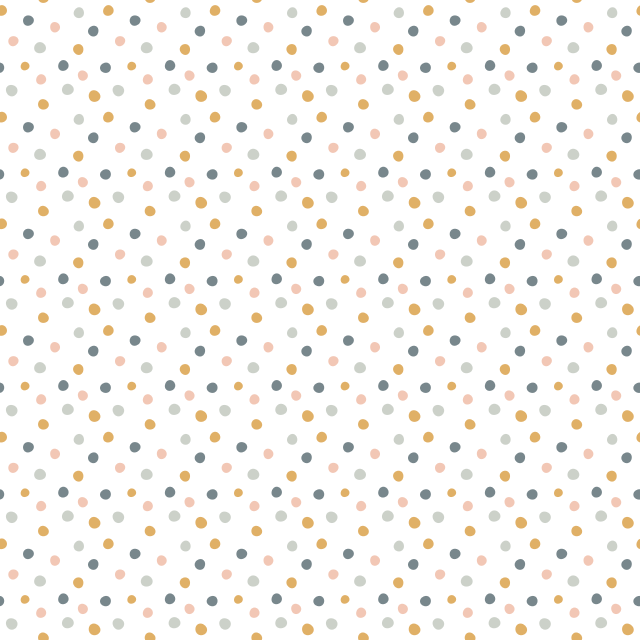
Reproduce this pattern procedurally as a Shadertoy shader.

```glsl
// Six by six repeats of hand-cut confetti dots in ochre, grey, slate and pink on white.

// Sine-free hash: two values in 0..1 for each dot index
vec2 hash21(float n) {
    vec3 q = fract(n * vec3(0.1031, 0.1030, 0.0973));
    q += dot(q, q.yzx + 33.33);
    return fract((q.xx + q.yz) * q.zy);
}

// Centre of dot i: descending diagonal runs of three, each run starting further left
vec2 dotCentre(int i) {
    float run = float(i / 3), k = float(i % 3);
    vec2 c = vec2(30.0 - 27.0 * run + 48.0 * k,
                  -22.0 + run * (43.0 - 2.0 * run) + k * (21.0 - 3.0 * k));
    // Loosen the order: some dots sag, and the last runs slip left
    if (i % 4 == 2 && i != 6) c += vec2(i == 10 ? 1.0 : 16.0, 15.0);
    if (i > 12) c.x -= 13.0;
    return c;
}

// Signed distance to a slightly lopsided disc
float blob(vec2 d, float radius, vec2 seed) {
    float angle = atan(d.y, d.x + 1e-4);
    vec2 phase = 6.2832 * seed;
    float wobble = 0.03 * cos(2.0 * angle + phase.x) + 0.022 * cos(3.0 * angle + phase.y);
    return length(d) - radius * (1.0 + wobble);
}

void mainImage(out vec4 fragColor, in vec2 fragCoord) {
    const float cell = 192.0; // design units per repeat
    const vec3 paint[4] = vec3[4](
        vec3(0.88, 0.69, 0.40),  // ochre
        vec3(0.80, 0.82, 0.79),  // grey
        vec3(0.47, 0.53, 0.55),  // slate
        vec3(0.95, 0.78, 0.71)); // pink
    const float size[4] = float[4](9.5, 10.3, 9.5, 9.1);
    const int kinds[17] = int[17](0, 1, 0, 2, 3, 2, 3, 1, 0, 2, 0, 2, 3, 1, 3, 1, 0);

    // y runs downwards in design units
    vec2 uv = fragCoord / iResolution.xy;
    vec2 p = vec2(uv.x, 1.0 - uv.y) * 6.0 * cell;
    float pixel = 6.0 * cell / min(iResolution.x, iResolution.y);

    vec3 col = vec3(1.0);
    for (int i = 1; i <= 17; i++) {
        int kind = kinds[i - 1];
        float radius = size[kind];
        if (i == 11) radius *= 0.82; // smallest ochre dot
        if (i == 17) radius *= 1.10; // largest ochre dot
        if (i == 2) radius *= 0.92;  // smaller grey dot

        // Wrapped offset to the nearest copy of this dot
        vec2 d = p - dotCentre(i);
        d -= cell * round(d / cell);
        float edge = blob(d, radius, hash21(float(i)));
        col = mix(col, paint[kind], clamp(0.5 - edge / pixel, 0.0, 1.0));
    }
    fragColor = vec4(col, 1.0);
}
```
